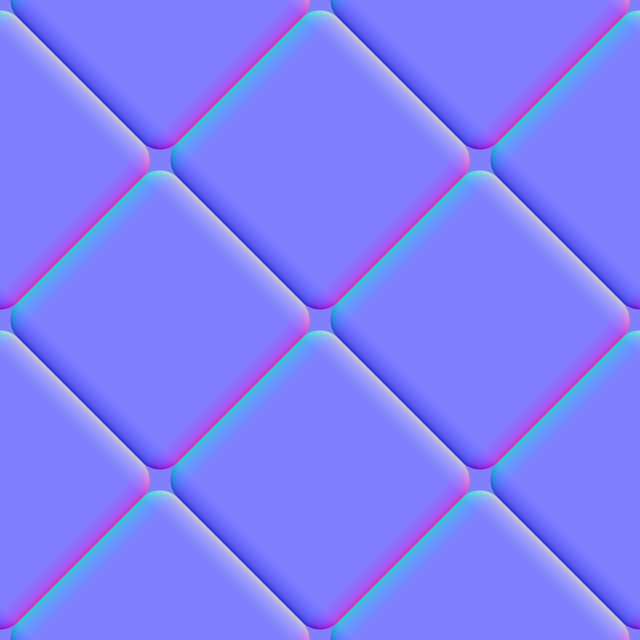
Write a Shadertoy shader that draws this texture map.

```glsl
// Tangent-space normal map of rounded diamond tiles with curved bevels.

const float REPEATS = 2.0;          // diamond periods across and down
const float CORNER_RADIUS = 0.038;  // in canvas widths
const float BEVEL_WIDTH = 0.038;    // at most CORNER_RADIUS
const float BEVEL_DEPTH = 0.42;     // bevel height relative to its width
const float EDGE_LIMIT = 0.016;     // keeps the slope finite at the rim
const float GAP = 0.0005;           // half width of the joint
const float SQRT_HALF = 0.70710678;

// Slope of an elliptical bevel; t runs from 0 at the rim to 1 on the flat top.
float bevelSlope(float t) {
    t = clamp(t, EDGE_LIMIT, 1.0);
    return BEVEL_DEPTH * (1.0 - t) / sqrt(t * (2.0 - t));
}

// Rounded square: xy is the outward direction, z the depth inside its rim.
vec3 roundedSquare(vec2 p, float halfSide) {
    vec2 corner = max(abs(p) - (halfSide - CORNER_RADIUS), 0.0);
    float reach = length(corner);
    vec2 outward = sign(p) * corner / max(reach, 1e-5);
    return vec3(outward, CORNER_RADIUS - reach);
}

void mainImage(out vec4 fragColor, in vec2 fragCoord) {
    vec2 uv = fragCoord / iResolution.xy;
    float pixel = 1.0 / min(iResolution.x, iResolution.y);

    // Square grid turned by 45 degrees, with crossings at the canvas corners
    vec2 diagonal = vec2(uv.x + uv.y, uv.y - uv.x) * SQRT_HALF;
    float side = SQRT_HALF / REPEATS;
    vec2 local = (fract(diagonal / side) - 0.5) * side;

    vec3 tile = roundedSquare(local, 0.5 * side - GAP);
    vec2 outward = vec2(tile.x - tile.y, tile.x + tile.y) * SQRT_HALF;

    // Bevel normal, blended into the flat joint
    vec3 flatNormal = vec3(0.0, 0.0, 1.0);
    vec3 bevelNormal = normalize(vec3(outward * bevelSlope(tile.z / BEVEL_WIDTH), 1.0));
    float coverage = clamp(tile.z / pixel + 0.5, 0.0, 1.0);
    vec3 normal = mix(flatNormal, bevelNormal, coverage);

    fragColor = vec4(0.5 + 0.5 * normal, 1.0);
}
```
